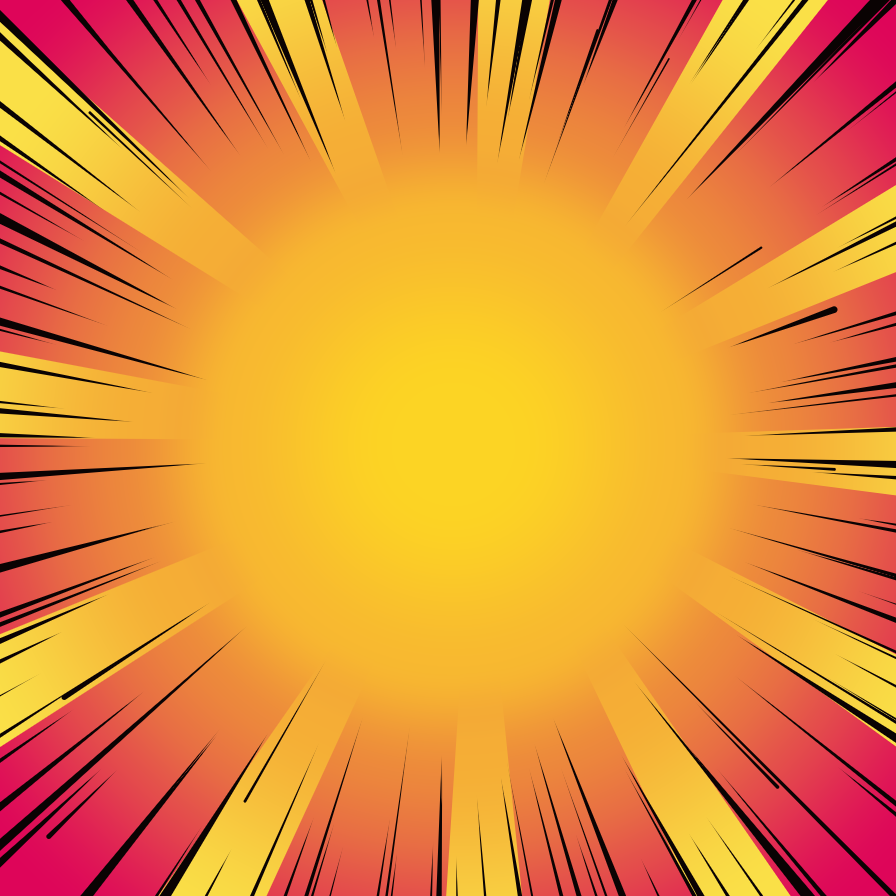
Reproduce this background procedurally as a Shadertoy shader.

```glsl
// Comic-style burst: a golden glow fading to crimson corners, crossed by
// twelve yellow beams and ringed by tapered black speed lines.
// Beams and lines are angular cells in polar space; hashes vary the lines.

const float TAU = 6.2831853;

// Colours
const vec3 CORE    = vec3(0.99, 0.83, 0.14);
const vec3 AMBER   = vec3(0.97, 0.72, 0.19);
const vec3 ORANGE  = vec3(0.93, 0.55, 0.23);
const vec3 CORAL   = vec3(0.90, 0.38, 0.28);
const vec3 CRIMSON = vec3(0.87, 0.02, 0.35);
const vec3 BEAM_IN  = vec3(0.96, 0.68, 0.21);
const vec3 BEAM_OUT = vec3(0.98, 0.88, 0.28);
const vec3 INK      = vec3(0.04, 0.01, 0.01);

// Layout: lengths in canvas units, beam angles in degrees
const vec2  GLOW_CENTRE = vec2(0.006, 0.004);
const vec2  BEAM_FOCUS  = vec2(0.031, 0.008);
const float BEAM_COUNT  = 12.0;
const float BEAM_START  = -3.0;
const float BEAM_HALF   = 4.8;
const int   LINE_LAYERS = 3;
const float LINE_COUNT  = 38.0;   // lines in the first layer
const float LINE_STEP   = 11.0;   // extra lines in each further layer
const float TIP_RADIUS  = 0.27;   // closest approach of the lines
const float BLUNT_SHARE = 0.14;   // share of lines with a rounded outer end

vec4 hash42(vec2 p) {
    vec4 q = fract(p.xyxy * vec4(0.1031, 0.1030, 0.0973, 0.1099));
    q += dot(q, q.wzxy + 33.33);
    return fract((q.xxyz + q.yzzw) * q.zywx);
}

float coverage(float dist, float pixel) {
    return clamp(0.5 - dist / pixel, 0.0, 1.0);
}

vec3 glow(float r) {
    vec3 c = mix(CORE, AMBER, smoothstep(0.06, 0.27, r));
    c = mix(c, ORANGE, smoothstep(0.25, 0.37, r));
    c = mix(c, CORAL, smoothstep(0.34, 0.51, r));
    return mix(c, CRIMSON, smoothstep(0.44, 0.68, r));
}

// Evenly spaced beams whose headings drift gently around the circle
float beams(vec2 p, float pixel) {
    vec2 q = p - BEAM_FOCUS;
    float angle = degrees(atan(q.y, q.x));
    float drift = -3.3 * cos(radians(angle - 110.0))
                + 1.2 * cos(radians(2.0 * (angle - 72.0)));
    float spacing = 360.0 / BEAM_COUNT;
    float cell = (angle - BEAM_START - drift) / spacing;
    float offAxis = abs(fract(cell + 0.5) - 0.5) * spacing;
    return coverage(radians(offAxis - BEAM_HALF) * length(q), pixel);
}

// One ring of wedges, each thickening from an inner tip outwards
float speedLines(vec2 p, float layer, float pixel) {
    float count = LINE_COUNT + LINE_STEP * layer;
    float r = length(p);
    float cell = fract(atan(p.y, p.x) / TAU) * count;
    vec4 h = hash42(vec2(floor(cell) + 3.0, layer * 17.0 + 5.0));
    vec4 k = hash42(vec2(floor(cell) + 71.0, layer * 29.0 + 11.0));

    // Axis of this line and the distance to the square's border along it
    float axis = (floor(cell) + mix(0.18, 0.82, h.x)) / count * TAU;
    vec2 dir = vec2(cos(axis), sin(axis));
    float border = 0.5 / max(abs(dir.x), abs(dir.y));

    float reach = layer < 0.5 ? 0.45 * h.y : mix(0.2, 0.85, h.y);
    float tip = mix(TIP_RADIUS, border, reach);
    float slope = mix(0.007, 0.022, h.z * h.z) + 0.004 * layer;
    float along = dot(p, dir);
    float across = abs(dir.x * p.y - dir.y * p.x);
    float halfWidth = min(slope * max(along - tip, 0.0), 0.0065);
    float dist = max(across - halfWidth, tip - r);

    // Some lines stop short of the border with a round cap
    if (k.x < BLUNT_SHARE) {
        float end = tip + mix(0.10, 0.20, k.y);
        float capWidth = min(slope * (end - tip), 0.0065);
        if (along > end) dist = length(vec2(along - end, across)) - capWidth;
    }
    return coverage(dist, pixel) * min(1.0, 2.0 * halfWidth / pixel);
}

void mainImage(out vec4 fragColor, in vec2 fragCoord) {
    float pixel = 1.0 / min(iResolution.x, iResolution.y);
    vec2 p = (fragCoord - 0.5 * iResolution.xy) * pixel;
    float r = length(p - GLOW_CENTRE);

    // Glow and beams, which fade in outside the bright centre
    vec3 colour = glow(r);
    vec3 beamColour = mix(BEAM_IN, BEAM_OUT, smoothstep(0.34, 0.62, r));
    colour = mix(colour, beamColour, beams(p, pixel) * smoothstep(0.25, 0.34, r));

    // Ink on top
    float ink = 0.0;
    for (int i = 0; i < LINE_LAYERS; i++) {
        ink = max(ink, speedLines(p, float(i), pixel));
    }
    fragColor = vec4(mix(colour, INK, ink), 1.0);
}
```
